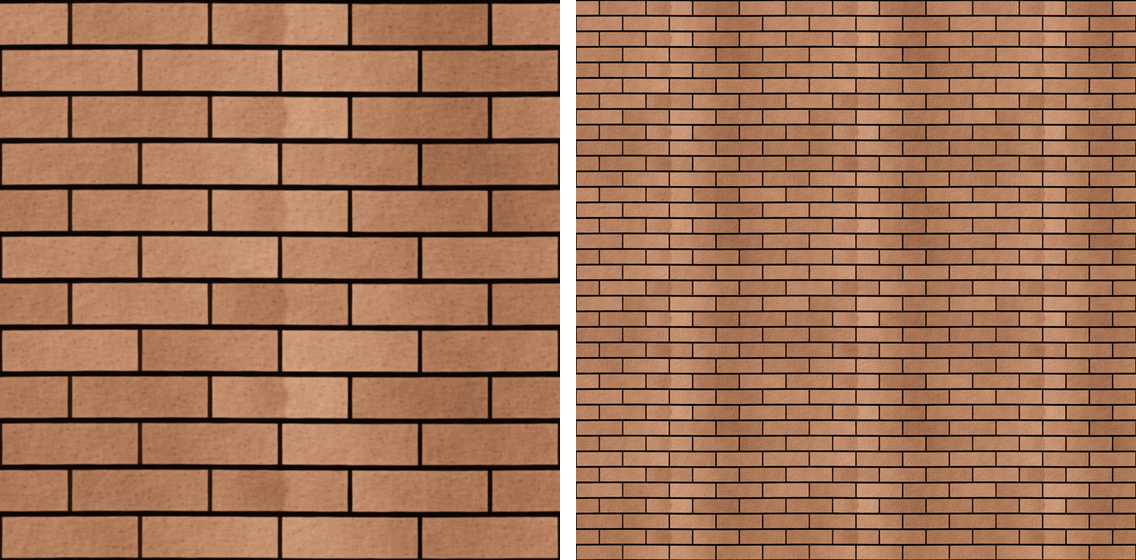
Left, the tile; right, the same tile 3 across and 3 down.
A Shadertoy shader for this texture:

```glsl
// Tileable wall of long tan bricks in running bond with dark recessed joints.

const float TAU = 6.2831853;
const vec2 BRICKS = vec2(4.0, 12.0);              // bricks across and down
const vec2 JOINT_HALF = vec2(0.0038, 0.0050);     // half widths of the joints
const vec3 CLAY_DARK = vec3(0.60, 0.40, 0.28);
const vec3 CLAY_MID = vec3(0.70, 0.49, 0.36);
const vec3 CLAY_LIGHT = vec3(0.78, 0.58, 0.45);
const vec3 JOINT_DARK = vec3(0.05, 0.02, 0.008);
const vec3 JOINT_BROWN = vec3(0.22, 0.10, 0.05);

vec2 hash2(vec2 p) {
    vec3 q = fract(p.xyx * vec3(0.1031, 0.1030, 0.0973));
    q += dot(q, q.yzx + 33.33);
    return fract((q.xx + q.yz) * q.zy);
}

// Distance to the nearest scattered point; wraps on the unit square
float cells(vec2 uv, vec2 count) {
    vec2 p = uv * count;
    vec2 base = floor(p);
    float nearest = 2.0;
    for (int y = -1; y <= 1; y++) {
        for (int x = -1; x <= 1; x++) {
            vec2 cell = base + vec2(x, y);
            nearest = min(nearest, length(cell + hash2(mod(cell, count)) - p));
        }
    }
    return nearest;
}

// Cellular relief lit from the upper left
float relief(vec2 uv, vec2 count) {
    vec2 toLight = vec2(-0.35, 0.35) / count;
    return cells(uv - toLight, count) - cells(uv + toLight, count);
}

// Layered sines with whole frequencies
float blotches(vec2 uv) {
    vec2 a = TAU * uv;
    float warp = 1.6 * sin(5.0 * a.x - 7.0 * a.y);
    return 0.5 * sin(9.0 * a.x + 4.0 * a.y + warp)
         + 0.3 * sin(13.0 * a.y - 6.0 * a.x + warp)
         + 0.2 * sin(23.0 * a.x + 17.0 * a.y - 2.0 * warp);
}

// Broad light: brightest right of centre, dim toward the right side
float wallLight(float x) {
    return 0.20 * cos(TAU * (x - 0.43)) + 0.13 * cos(2.0 * TAU * (x - 0.55));
}

// Stain with a sharp, wavy right end on the bricks across the centre
float centreStain(vec2 uv, vec2 id, float strength) {
    float onBrick = mod(id.y, 2.0) * (1.0 - step(0.5, abs(id.x - 2.0)));
    float end = 0.511 + 0.004 * sin(TAU * 18.0 * uv.y);
    float stained = 1.0 - smoothstep(end - 0.006, end + 0.006, uv.x);
    return onBrick * stained * smoothstep(0.37, 0.49, uv.x) * strength;
}

vec3 clay(float tone) {
    return tone < 0.5 ? mix(CLAY_DARK, CLAY_MID, 2.0 * tone)
                      : mix(CLAY_MID, CLAY_LIGHT, 2.0 * tone - 1.0);
}

void mainImage(out vec4 fragColor, in vec2 fragCoord) {
    vec2 uv = fragCoord / iResolution.xy;

    // Running bond, with courses a little higher on the left half
    vec2 grid = vec2(uv.x, uv.y + 0.0014 - 0.0009 * sin(TAU * uv.x)) * BRICKS;
    grid.x += 0.5 * mod(floor(grid.y), 2.0);
    vec2 id = mod(floor(grid), BRICKS);
    vec2 local = fract(grid) - 0.5;
    vec2 random = hash2(id + 7.0);

    // Distance to the joints, with soft worn edges
    vec2 edge = (0.5 - abs(local)) / BRICKS;
    edge += 0.0004 * blotches(uv.yx);
    float soft = max(0.0021, 1.0 / iResolution.y);
    vec2 inside = smoothstep(JOINT_HALF - soft, JOINT_HALF + soft, edge);
    float face = inside.x * inside.y;

    // Tone of the brick face
    float tone = 0.62 + wallLight(uv.x);
    tone += 0.42 * (random.x - 0.5);
    tone += 0.35 * (random.y - 0.5) * local.x;
    tone += 0.11 * blotches(uv);
    tone -= centreStain(uv, id, 0.35 + 0.25 * random.y);
    tone += 0.20 * relief(uv, vec2(76.0, 110.0));
    tone += 0.16 * relief(uv, vec2(170.0, 190.0));

    // Small pits and a thin pale rim
    float pit = 1.0 - smoothstep(0.05, 0.17, cells(uv, vec2(34.0, 42.0)));
    vec2 rim = exp(-max(edge - JOINT_HALF - 0.003, 0.0) / 0.003);
    tone += 0.13 * max(rim.x, rim.y) - 0.24 * pit;

    // Upright joints on the left half are slightly browner
    float brown = (1.0 - inside.x) * inside.y * (0.35 + 0.35 * sin(TAU * uv.x));
    vec3 joint = mix(JOINT_DARK, JOINT_BROWN, brown);

    fragColor = vec4(clamp(mix(joint, clay(tone), face), 0.0, 1.0), 1.0);
}
```
